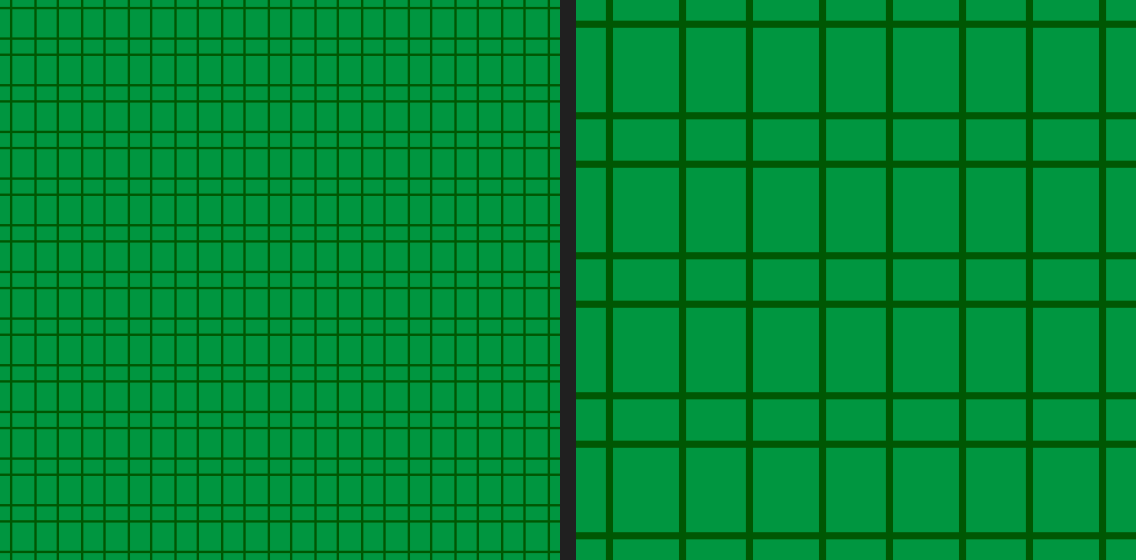
Left: the whole. Right: its middle third, enlarged.
This pattern is drawn by a WebGL 2 fragment shader. Its source:

```glsl
#version 300 es
precision highp float;
// Green plaid grid: paired dark lines in each tile, unevenly spaced on both axes.

uniform vec2 u_resolution;
out vec4 fragColor;

const vec2 REPEATS = vec2(12.0);              // whole tiles across and down
const vec2 LINE_OFFSET = vec2(0.261, 0.327);  // line distance from tile centre, in tiles
const float LINE_WIDTH = 0.051;               // in tiles
const vec3 GROUND_COLOR = vec3(0.0, 0.59, 0.25);
const vec3 LINE_COLOR = vec3(0.0, 0.34, 0.01);

// Box-filtered coverage of the mirrored line pair on each axis
vec2 linePairCoverage(vec2 tilePos, vec2 pixelSize) {
    vec2 fromCentre = abs(fract(tilePos) - 0.5);
    vec2 lineDistance = abs(fromCentre - LINE_OFFSET);
    vec2 halfWidth = vec2(0.5 * LINE_WIDTH);
    vec2 halfPixel = 0.5 * pixelSize;
    vec2 overlap = min(lineDistance + halfPixel, halfWidth)
                 - max(lineDistance - halfPixel, -halfWidth);
    return clamp(overlap / pixelSize, 0.0, 1.0);
}

void main() {
    vec2 tilePos = gl_FragCoord.xy / u_resolution * REPEATS;
    vec2 pixelSize = REPEATS / u_resolution;

    // Union of vertical and horizontal lines; crossings stay the same colour
    vec2 coverage = linePairCoverage(tilePos, pixelSize);
    float ink = 1.0 - (1.0 - coverage.x) * (1.0 - coverage.y);

    fragColor = vec4(mix(GROUND_COLOR, LINE_COLOR, ink), 1.0);
}
```
